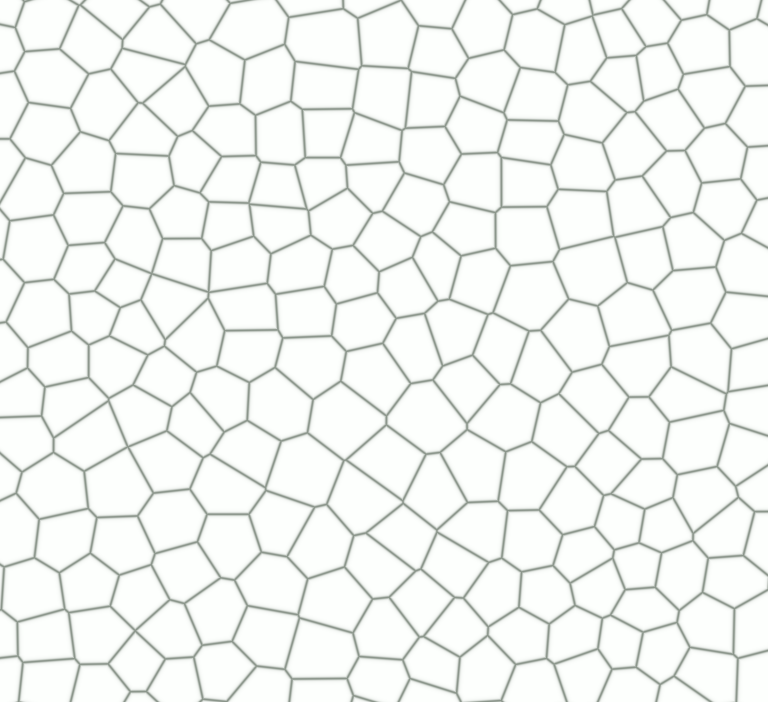
Reproduce this pattern procedurally as a Shadertoy shader.

```glsl
// Thin grey-green outlines of rounded polygon cells on near-white paper.
// A Voronoi diagram of a hexagonal lattice whose sites are bent by layered
// sines and jittered by a hash; the ink follows the distance to the borders.

#define CELLS_HIGH 12.6     // lattice spacings per canvas height
#define TILT 0.35           // lattice rotation in radians
#define JITTER 0.21         // random site offset, in spacings
#define BEND 0.38           // strength of the slow sine warp
#define LINE_SIGMA 0.00139  // line softness, in canvas heights
#define HALO_SIGMA 0.0032   // faint halo around each line
#define LINE_INK 0.38
#define HALO_INK 0.07
#define PAPER vec3(0.992, 1.0, 0.992)
#define INK vec3(0.0, 0.08, 0.0)

const float ROW = 0.8660254;  // row height of a hexagonal lattice

float hash(vec2 p) {
    vec3 q = fract(vec3(p.xyx) * vec3(0.1031, 0.1030, 0.0973));
    q += dot(q, q.yzx + 33.33);
    return fract((q.x + q.y) * q.z);
}

// Slow shear waves that turn the lattice locally without crowding it
vec2 bend(vec2 p) {
    vec2 slow = sin(0.62 * p.yx + 1.2 * sin(0.37 * p + vec2(0.4, 2.1)));
    vec2 quick = sin(1.37 * p.yx + 0.5 * p + vec2(1.7, 4.2));
    return BEND * (slow + 0.35 * quick);
}

// Voronoi site of a lattice index
vec2 site(vec2 id) {
    vec2 p = vec2(id.x + 0.5 * mod(id.y, 2.0), id.y * ROW);
    float angle = 6.2831853 * hash(id + 71.0);
    float reach = JITTER * (0.5 + 0.5 * hash(id + 137.0));
    return p + bend(p) + reach * vec2(cos(angle), sin(angle));
}

// Distance from p to the nearest cell border, in lattice spacings
float borderDistance(vec2 p) {
    vec2 flat_p = p - bend(p);
    float row = round(flat_p.y / ROW);
    vec2 base = vec2(round(flat_p.x - 0.5 * mod(row, 2.0)), row);

    // Nearest site
    vec2 nearId = base;
    vec2 toNear = vec2(9.0);
    for (int j = -2; j <= 2; j++)
    for (int i = -2; i <= 2; i++) {
        vec2 id = base + vec2(i, j);
        vec2 toSite = site(id) - p;
        if (dot(toSite, toSite) < dot(toNear, toNear)) {
            toNear = toSite;
            nearId = id;
        }
    }

    // Closest bisector between that site and its neighbours
    float border = 9.0;
    for (int j = -2; j <= 2; j++)
    for (int i = -2; i <= 2; i++) {
        if (i == 0 && j == 0) continue;
        vec2 toSite = site(nearId + vec2(i, j)) - p;
        vec2 across = normalize(toSite - toNear);
        border = min(border, dot(0.5 * (toNear + toSite), across));
    }
    return border;
}

float bell(float d, float sigma) {
    return exp(-0.5 * d * d / (sigma * sigma));
}

void mainImage(out vec4 fragColor, in vec2 fragCoord) {
    vec2 uv = fragCoord / iResolution.y;
    float c = cos(TILT), s = sin(TILT);
    vec2 p = mat2(c, s, -s, c) * uv * CELLS_HIGH + vec2(40.0, 30.0);
    float d = borderDistance(p) / CELLS_HIGH;

    // Soft line core plus faint halo, never thinner than about a pixel
    float pixel = 1.0 / iResolution.y;
    float core = LINE_INK * bell(d, max(LINE_SIGMA, 0.5 * pixel));
    float halo = HALO_INK * bell(d, max(HALO_SIGMA, 0.5 * pixel));
    fragColor = vec4(mix(PAPER, INK, core + halo), 1.0);
}
```
